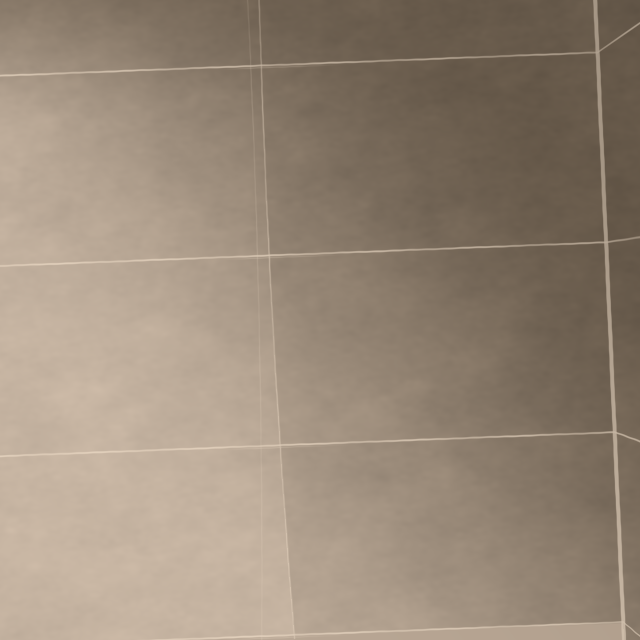
Give the GLSL for this texture, as a Shadertoy shader.

```glsl
const vec3 TILE_DARK = vec3(0.405, 0.352, 0.292);
const vec3 TILE_LIGHT = vec3(0.770, 0.700, 0.628);
const vec3 GROUT_DARK = vec3(0.70, 0.64, 0.57);
const vec3 GROUT_LIGHT = vec3(0.90, 0.83, 0.75);
const vec3 SKIRT = vec3(0.68, 0.61, 0.54);

const float ROW_PITCH = 0.2972;     // height of one tile row
const float ROW_SLOPE = 0.039;      // tilt of the horizontal joints
const float ROW_OFFSET = 0.010;
const float ROW_HALF = 0.0014;      // half widths of the joints
const float JOINT_HALF = 0.0011;
const float GHOST_HALF = 0.0009;
const float CORNER_HALF = 0.0031;
const float SOFTNESS = 0.0013;      // blur of the joint edges
const float WOBBLE = 0.00016;       // unevenness of the joints
const float MOTTLE = 0.060;         // strength of the stone clouds
const float TILE_SHIFT = 0.010;     // tone difference between tiles
const float RIGHT_SHADE = 0.12;     // dimming right of the joint

vec3 hash3(vec2 cell) {
    vec3 q = vec3(dot(cell, vec2(127.1, 311.7)),
                  dot(cell, vec2(269.5, 183.3)),
                  dot(cell, vec2(419.2, 371.9)));
    return fract(sin(q) * 43758.5);
}

// Smooth cellular noise: soft light and dark spots, one per cell
float spots(vec2 p) {
    vec2 cell = floor(p);
    float sum = 0.0;
    for (int j = -1; j <= 1; j++) {
        for (int i = -1; i <= 1; i++) {
            vec2 c = cell + vec2(i, j);
            vec3 h = hash3(c);
            vec2 d = c + h.xy - p;
            float w = max(0.0, 1.0 - dot(d, d));
            sum += (h.z * 2.0 - 1.0) * w * w;
        }
    }
    return sum;
}

// Layered spots, wider than tall
float stone(vec2 p) {
    float sum = 0.0, weight = 0.36;
    p *= vec2(6.0, 9.0);
    for (int i = 0; i < 5; i++) {
        sum += weight * spots(p);
        p = mat2(0.985, 0.174, -0.174, 0.985) * p * 2.0 + 17.3;
        weight *= 0.88;
    }
    return sum;
}

float line(float dist, float halfWidth) {
    float soft = max(SOFTNESS, 0.75 / iResolution.y);
    return 1.0 - smoothstep(halfWidth - soft, halfWidth + soft, abs(dist));
}

// Room light: bright lower left, dim upper right
float roomLight(vec2 p) {
    float glow = smoothstep(0.03, 0.96, 1.3 - 0.85 * p.x - 0.65 * p.y);
    return glow * (1.0 - 0.6 * smoothstep(0.80, 1.05, p.y));
}

void mainImage(out vec4 fragColor, in vec2 fragCoord) {
    vec2 p = fragCoord / iResolution.xy;
    float wave = WOBBLE * (sin(p.x * 61.0 + p.y * 47.0)
                         + sin(p.x * 243.0 - p.y * 219.0 + 1.7));

    // Upright joints
    float cornerDist = p.x - (0.975 - 0.045 * p.y) + wave;
    float jointDist = p.x - (0.4605 - 0.0826 * p.y + 0.0271 * p.y * p.y) + wave;
    float ghostDist = p.x - (0.409 + 0.005 * p.y - 0.027 * p.y * p.y) + wave;
    float sideWall = step(0.0, cornerDist);

    // Joints on the side wall fan out from the corner
    float fan = max(cornerDist, 0.0);
    float wallY = (p.y + 0.94 * fan) / (1.0 + 1.76 * fan);
    float wallX = p.x - fan;
    float row = (wallY - ROW_SLOPE * wallX + ROW_OFFSET + wave) / ROW_PITCH;
    float rowDist = (fract(row + 0.5) - 0.5) * ROW_PITCH;

    // Tile tone and mottling, different in each tile
    float rightTile = step(0.0, jointDist);
    vec3 tileHash = hash3(vec2(rightTile + sideWall, floor(row)) + 3.0);
    float light = roomLight(p) * (1.0 - RIGHT_SHADE * rightTile);
    vec3 color = mix(TILE_DARK, TILE_LIGHT, light);
    float clouds = stone(p + tileHash.xy * 9.0);
    color *= 1.0 + MOTTLE * (1.3 - 0.6 * light) * clouds;
    color += TILE_SHIFT * (tileHash.z - 0.5);

    // Plain strip under the lowest row
    float skirt = (1.0 - smoothstep(-0.01, 0.0, row)) * (1.0 - sideWall);
    color = mix(color, mix(SKIRT, TILE_LIGHT, light * 0.5), skirt);

    // Grout, with a faint second edge where rows cross the joint
    vec3 grout = mix(GROUT_DARK, GROUT_LIGHT, sqrt(light));
    float wear = 0.88 + 0.12 * sin(p.x * 37.0 + p.y * 29.0);
    float crossing = smoothstep(0.34, 0.40, p.x) * (1.0 - smoothstep(0.43, 0.56, p.x));
    float onWall = step(-0.02, row);
    color = mix(color, grout, 0.24 * line(ghostDist, GHOST_HALF) * wear * onWall);
    color = mix(color, grout, 0.55 * line(jointDist, JOINT_HALF) * wear * onWall);
    color = mix(color, grout, 0.30 * line(rowDist + 0.0035, GHOST_HALF) * crossing);
    color = mix(color, grout, 0.88 * line(rowDist, ROW_HALF) * wear);
    color = mix(color, grout, 0.82 * line(cornerDist, CORNER_HALF));

    fragColor = vec4(color, 1.0);
}
```
